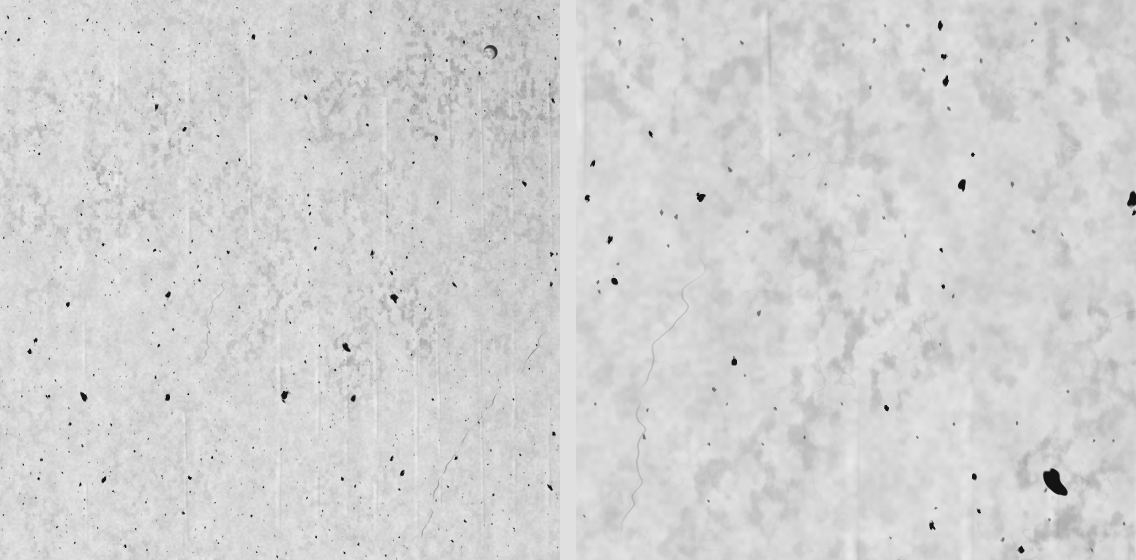
Left: the whole. Right: its middle third, enlarged.
A WebGL 2 fragment shader for this texture:

```glsl
#version 300 es
precision highp float;
// Pale cast concrete with speckled stains, vertical streaks, black pores and hairline cracks.

uniform vec2 u_resolution;
out vec4 fragColor;

const float BASE_TONE = 0.852;
const float PORE_TONE = 0.08;
const float CORNER_SHADE = 0.055;
const float MOTTLE = 0.085;
const float GRAIN = 0.045;
const float STAIN_DEPTH = 0.13;
const float STREAK = 0.026;
const float RIDGE_LIGHT = 0.045;
const float VEIN_DEPTH = 0.08;
const float CRACK_DEPTH = 0.2;
const float CRACK_WIDTH = 0.0003;
const vec2 HOLE_CENTRE = vec2(0.876, 0.907);
const float HOLE_RADIUS = 0.0125;

float hash(vec2 p) {
    vec3 q = fract(vec3(p.xyx) * 0.1031);
    q += dot(q, q.yzx + 33.33);
    return fract((q.x + q.y) * q.z);
}

vec2 hash2(vec2 p) { return vec2(hash(p), hash(p + 57.3)); }

float noise(vec2 p) {
    vec2 i = floor(p), f = fract(p);
    f = f * f * (3.0 - 2.0 * f);
    return mix(mix(hash(i), hash(i + vec2(1, 0)), f.x),
               mix(hash(i + vec2(0, 1)), hash(i + vec2(1, 1)), f.x), f.y);
}

float fbm(vec2 p) {
    float sum = 0.0, weight = 0.533;
    for (int i = 0; i < 4; i++) {
        sum += weight * noise(p);
        p = mat2(1.6, 1.2, -1.2, 1.6) * p + 11.7;
        weight *= 0.5;
    }
    return sum;
}

float patchAt(vec2 uv, vec2 centre, vec2 size) {
    vec2 q = (uv - centre) / size;
    return exp(-dot(q, q));
}

// Irregular, slightly tall holes, at most one in each grid cell
float pores(vec2 uv, float cells, float share, float rMin, float rMax, float px) {
    vec2 id = floor(uv * cells);
    vec2 key = id + cells * 3.0;
    vec2 offset = uv - (id + mix(vec2(0.2), vec2(0.8), hash2(key))) / cells;
    vec2 shape = hash2(key + 131.0);
    offset.x += offset.y * (shape.x - 0.4) * 0.8;
    offset.y /= mix(1.0, 1.7, shape.y);
    float size = hash(key + 211.0);
    float radius = mix(rMin, rMax, size * size);
    float edge = radius * (0.55 + 0.8 * noise(offset / radius * 1.4 + key * 7.0));
    float cover = 1.0 - smoothstep(-px, px, length(offset) - edge);
    return cover * step(hash(key + 307.0), share);
}

// Long faint trowel ridges: x is the lit side, y the shaded side
vec2 ridges(vec2 uv, float px) {
    vec2 grid = vec2(17.0, 2.0);
    vec2 id = floor(uv * grid);
    vec2 rnd = hash2(id + 419.0);
    vec2 cell = fract(uv * grid);
    float path = 0.3 + 0.4 * rnd.x + (cell.y - 0.5) * (rnd.y - 0.7) * 0.25;
    float d = (cell.x - path) / grid.x + 0.002 * (noise(uv * vec2(3, 18)) - 0.5);
    float width = mix(0.002, 0.005, rnd.y) + px;
    float ends = smoothstep(0.0, 0.25, cell.y) * (1.0 - smoothstep(0.65, 1.0, cell.y));
    float wear = ends * smoothstep(0.2, 0.6, noise(uv * vec2(40, 25)));
    float lit = 1.0 - smoothstep(0.0, width, abs(d));
    float dark = 1.0 - smoothstep(0.0, 0.0012 + px, abs(d - width));
    return vec2(lit, dark) * wear * step(hash(id + 503.0), 0.6);
}

// Wandering hairline rising from foot, leaning further with height
float crack(vec2 uv, vec2 foot, vec2 span, float px) {
    float t = (uv.y - foot.y) / span.y;
    float path = foot.x + span.x * pow(clamp(t, 0.0, 1.0), 1.5);
    path += 0.04 * (fbm(vec2(uv.y * 24.0, foot.x * 90.0)) - 0.5);
    path += 0.008 * (noise(vec2(uv.y * 95.0, foot.x * 50.0)) - 0.5);
    float line = 1.0 - smoothstep(0.0, CRACK_WIDTH + px, abs(uv.x - path) / 1.3);
    float ends = smoothstep(0.0, 0.08, t) * (1.0 - smoothstep(0.92, 1.0, t));
    return line * ends * smoothstep(0.1, 0.8, noise(uv * 60.0));
}

void main() {
    vec2 uv = gl_FragCoord.xy / u_resolution.y;
    float px = 0.8 / u_resolution.y;

    // Broad tone, mottling and grain
    float corner = smoothstep(0.7, 1.7, uv.x + 0.7 * uv.y + 0.3 * (fbm(uv * 5.0) - 0.5));
    float tone = BASE_TONE - CORNER_SHADE * corner;
    tone += MOTTLE * (fbm(uv * vec2(62, 46)) - 0.5);
    tone += GRAIN * (noise(uv * 250.0) - 0.5);
    tone += STREAK * (noise(uv * vec2(55, 1.6)) - 0.5);

    // Speckled stains gathered in loose patches
    float zone = 0.24 + 0.6 * patchAt(uv, vec2(0.19, 0.7), vec2(0.17, 0.14))
        + 0.75 * patchAt(uv, vec2(0.63, 0.44), vec2(0.16, 0.12))
        + 0.45 * patchAt(uv, vec2(0.82, 0.85), vec2(0.28, 0.2));
    zone *= 0.3 + 1.4 * smoothstep(0.3, 0.7, fbm(uv * vec2(16, 13) + 4.0));
    float speckle = fbm(uv * vec2(125, 100) + 23.0);
    tone -= STAIN_DEPTH * min(zone, 1.0) * smoothstep(0.42, 0.75, speckle);

    // Fine crazing, strongest in the upper right corner
    float vein = 1.0 - smoothstep(0.0, 0.03, abs(fbm(uv * 45.0 + 71.0) - 0.5));
    float chipped = patchAt(uv, vec2(0.97, 0.98), vec2(0.07, 0.04));
    float broken = smoothstep(0.45, 0.7, noise(uv * 50.0));
    tone -= VEIN_DEPTH * vein * broken * (0.6 * min(zone, 1.0) + 3.0 * chipped);

    vec2 ridge = ridges(uv, px);
    tone += RIDGE_LIGHT * (ridge.x - 0.8 * ridge.y);

    float cracks = crack(uv, vec2(0.745, 0.01), vec2(0.25, 0.41), px);
    cracks += 0.6 * crack(uv, vec2(0.36, 0.34), vec2(0.05, 0.18), px);
    tone -= CRACK_DEPTH * cracks;

    // Round tie hole with a shadowed upper right rim
    vec2 hole = uv - HOLE_CENTRE;
    float disc = 1.0 - smoothstep(-px, px, length(hole) - HOLE_RADIUS);
    float rim = smoothstep(0.65, 1.0, length(hole + 0.003) / HOLE_RADIUS);
    float plug = 0.74 + 0.3 * (noise(uv * 260.0) - 0.5);
    tone = mix(tone, mix(plug, 0.2, rim), disc);

    // Pores from large voids down to pinpricks
    float holes = pores(uv, 9.0, 0.13, 0.0032, 0.0066, px);
    holes = max(holes, pores(uv, 19.0, 0.16, 0.0017, 0.0034, px));
    holes = max(holes, pores(uv, 43.0, 0.09, 0.0009, 0.0018, px));
    holes = max(holes, 0.5 * pores(uv, 105.0, 0.06, 0.0006, 0.0012, px));
    tone = mix(tone, PORE_TONE, holes);

    fragColor = vec4(vec3(clamp(tone, 0.0, 1.0)), 1.0);
}
```
